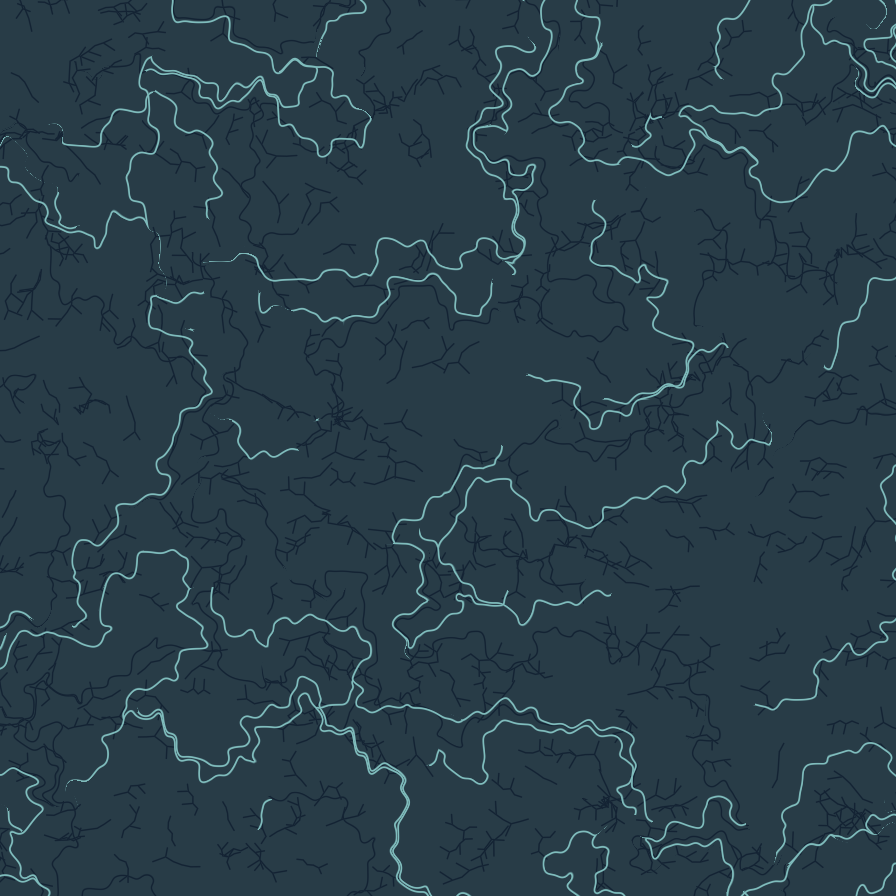
Write a WebGL 1 fragment shader that draws this texture.

```glsl
precision highp float;

uniform vec2 u_resolution;

const vec3 LAND = vec3(0.155, 0.235, 0.28);
const vec3 STREAM = vec3(0.075, 0.135, 0.20);
const vec3 ROAD = vec3(0.50, 0.74, 0.74);

const float ROAD_HALF_WIDTH = 0.0010;
const float STREAM_HALF_WIDTH = 0.0008;

const float MAIN_ROAD_CELLS = 4.6;
const float MAIN_ROAD_KEEP = 0.62;
const float SIDE_ROAD_CELLS = 7.5;
const float SIDE_ROAD_KEEP = 0.24;
const float RIVER_CELLS = 8.0;
const float RIVER_KEEP = 0.3;
const float STREAM_CELLS = 17.0;
const float STREAM_KEEP = 0.82;

const float FINEST_BEND = 170.0;
const float BEND_STRENGTH = 0.6;
const float BEND_RATIO = 1.7;

float hash(vec2 p) {
  return fract(sin(dot(p, vec2(127.1, 311.7))) * 43758.547);
}

vec2 hash2(vec2 p) {
  return vec2(hash(p), hash(p + 57.3));
}

mat2 rotation(float a) {
  return mat2(cos(a), sin(a), -sin(a), cos(a));
}

// Layered sines, fine to coarse, that make straight edges wander
vec2 meander(vec2 p) {
  float f = FINEST_BEND;
  for (int i = 0; i < 7; i++) {
    p = rotation(1.1) * p;
    vec2 phase = f * p.yx + 1.7 * sin(0.6 * f * p + float(i));
    p += BEND_STRENGTH / f * sin(phase + vec2(0.4, 2.3));
    f /= BEND_RATIO;
  }
  return p;
}

// Distance to the kept edges of a cellular pattern; the slopes of the
// meander undo its stretching so that lines keep an even width
float network(vec2 p, vec2 slopeX, vec2 slopeY, float cells, float keep, float seed) {
  vec2 q = p * cells;
  vec2 home = floor(q);
  vec2 nearId = home;
  vec2 nearPoint = home;
  float nearest = 100.0;
  for (int y = -1; y <= 1; y++) {
    for (int x = -1; x <= 1; x++) {
      vec2 id = home + vec2(float(x), float(y));
      vec2 site = id + hash2(id + seed);
      float d = distance(q, site);
      if (d < nearest) {
        nearest = d;
        nearId = id;
        nearPoint = site;
      }
    }
  }
  float best = 1.0;
  for (int y = -2; y <= 2; y++) {
    for (int x = -2; x <= 2; x++) {
      vec2 id = nearId + vec2(float(x), float(y));
      vec2 site = id + hash2(id + seed);
      vec2 across = site - nearPoint;
      if (dot(across, across) > 0.0001 && hash(nearId + id + seed * 1.7) < keep) {
        vec2 n = normalize(across);
        float stretch = length(vec2(dot(n, slopeX), dot(n, slopeY)));
        float d = abs(dot(0.5 * (site + nearPoint) - q, n));
        best = min(best, d / (cells * max(stretch, 0.05)));
      }
    }
  }
  return best;
}

// Downhill direction on a terrain of layered sines
vec2 downhill(vec2 p) {
  vec2 slope = vec2(0.001);
  float f = 13.0;
  for (int i = 0; i < 4; i++) {
    float a = 2.4 * float(i) + 0.7;
    vec2 dir = vec2(cos(a), sin(a));
    slope += dir * cos(f * dot(dir, p) + 1.9 * float(i));
    f *= 1.45;
  }
  return normalize(slope);
}

float segment(vec2 p, vec2 a, vec2 b) {
  vec2 ab = b - a;
  float t = clamp(dot(p - a, ab) / dot(ab, ab), 0.0, 1.0);
  return distance(p, a + ab * t);
}

// Short kinked streams running downhill, each with side branches
float streams(vec2 p, float seed) {
  vec2 q = p * STREAM_CELLS + seed;
  float best = 10.0;
  for (int y = -1; y <= 1; y++) {
    for (int x = -1; x <= 1; x++) {
      vec2 id = floor(q) + vec2(float(x), float(y));
      if (hash(id + seed + 9.0) > STREAM_KEEP) continue;
      vec2 a = id + hash2(id + seed);
      float stride = mix(0.11, 0.2, hash(id + seed + 3.0));
      for (int i = 0; i < 5; i++) {
        float kink = hash(id + seed + 5.0 * float(i)) - 0.5;
        vec2 dir = rotation(1.3 * kink) * downhill((a - seed) / STREAM_CELLS);
        vec2 b = a + stride * dir;
        best = min(best, segment(q, a, b));
        if ((i == 1 || i == 3) && abs(kink) > 0.15) {
          vec2 branch = rotation(0.9 * sign(kink)) * -dir;
          best = min(best, segment(q, a, a + 1.5 * stride * branch));
        }
        a = b;
      }
    }
  }
  return best / STREAM_CELLS;
}

float stroke(float d, float halfWidth, float pixel) {
  return 1.0 - smoothstep(halfWidth - 0.7 * pixel, halfWidth + 0.7 * pixel, d);
}

void main() {
  float pixel = 1.0 / min(u_resolution.x, u_resolution.y);
  vec2 p = gl_FragCoord.xy * pixel;

  const float STEP = 0.0005;
  vec2 w = meander(p);
  vec2 sx = (meander(p + vec2(STEP, 0.0)) - w) / STEP;
  vec2 sy = (meander(p + vec2(0.0, STEP)) - w) / STEP;

  float water = min(streams(p, 0.0), streams(p, 31.4));
  water = min(water, network(w, sx, sy, RIVER_CELLS, RIVER_KEEP, 71.0));
  float road = min(network(w, sx, sy, MAIN_ROAD_CELLS, MAIN_ROAD_KEEP, 13.0),
                   network(w, sx, sy, SIDE_ROAD_CELLS, SIDE_ROAD_KEEP, 43.0));

  vec3 color = mix(LAND, STREAM, stroke(water, STREAM_HALF_WIDTH, pixel));
  color = mix(color, ROAD, stroke(road, ROAD_HALF_WIDTH, pixel));
  gl_FragColor = vec4(color, 1.0);
}
```
